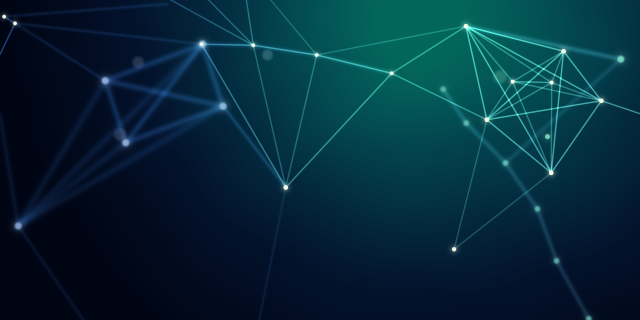
Write a WebGL 1 fragment shader that draws this background.

```glsl
precision highp float;
uniform vec2 u_resolution;

const float TAU = 6.28319;
const vec3 GREEN = vec3(0.01, 0.40, 0.36);
const vec3 TEAL = vec3(0.01, 0.25, 0.30);
const vec3 OCEAN = vec3(0.01, 0.16, 0.24);
const vec3 NAVY = vec3(0.01, 0.07, 0.17);
const vec3 NIGHT = vec3(0.00, 0.02, 0.08);
const vec3 MINT = vec3(0.50, 0.88, 0.78);
const vec3 AZURE = vec3(0.16, 0.36, 0.60);
const vec3 CREAM = vec3(0.95, 0.98, 0.90);

float ramp(float a, float b, float x) { return clamp((x - a) / (b - a), 0.0, 1.0); }

float segment(vec2 p, vec2 a, vec2 b) {
  vec2 ab = b - a;
  return length(p - a - ab * clamp(dot(p - a, ab) / dot(ab, ab), 0.0, 1.0));
}

float link(vec2 p, vec2 a, vec2 b, float px) {
  return 1.0 - smoothstep(0.0, 0.0012 + px, segment(p, a, b));
}

float beam(vec2 p, vec2 a, vec2 b, float width) {
  float d = segment(p, a, b) / width;
  return exp(-d * d);
}

float node(vec2 p, vec2 c, float r, float px) {
  float d = length(p - c);
  return 1.0 - smoothstep(r - px * 0.5, r + px, d) + 0.3 * exp(-d * d / (r * r * 5.0));
}

float bokeh(vec2 p, vec2 c, float r) { return 1.0 - smoothstep(r * 0.5, r * 1.2, length(p - c)); }

// Node positions of the four groups
vec2 ringNode(float i) {
  float a = TAU * i / 5.0;
  float angle = 2.36 - a - 0.084 * cos(a - 0.52) + 0.063 * cos(2.0 * a + 0.588);
  float radius = 0.219 + 0.015 * cos(a + 0.41) + 0.072 * cos(2.0 * a - 0.196);
  return vec2(1.667, 0.70) + radius * vec2(cos(angle), sin(angle));
}

vec2 quadNode(float i) {
  float a = TAU * i / 4.0;
  return vec2(0.513, 0.708) + cos(a) * vec2(0.184, -0.04) + sin(a) * vec2(0.12, 0.154);
}

vec2 archNode(float t) {
  return mix(vec2(0.63, 0.862), vec2(1.224, 0.771), t) + vec2(-0.042, 0.031) * sin(t * TAU * 0.5);
}

vec2 trailNode(float i) {
  return vec2(1.385 + 0.0927 * i - 0.021 * sin(1.8 * i), 0.721 - 0.0964 * i - 0.0094 * i * i);
}

// Radial glow with drifting haze
vec3 backdrop(vec2 p) {
  vec2 q = p - vec2(1.31, 0.93);
  q.x *= q.x < 0.0 ? 1.15 : 0.95;
  float haze = sin(p.x * 7.0 + 2.0 * sin(p.y * 5.0)) * sin(p.y * 9.0 + 1.5 * sin(p.x * 4.0));
  float d = length(q * vec2(1.0, 1.2)) + 0.025 * haze;
  vec3 c = mix(GREEN, TEAL, ramp(0.15, 0.52, d));
  c = mix(c, OCEAN, ramp(0.52, 0.74, d));
  c = mix(c, NAVY, ramp(0.74, 1.02, d));
  return mix(c, NIGHT, ramp(1.02, 1.45, d));
}

void main() {
  float px = 1.0 / u_resolution.y;
  vec2 p = gl_FragCoord.xy * px;
  float lines = 0.0, beams = 0.0, dots = 0.0, blurs = 0.0;

  // Right cluster: a fully linked ring with two inner nodes
  vec2 innerA = vec2(1.602, 0.745), innerB = vec2(1.724, 0.742);
  for (int i = 0; i < 5; i++) {
    vec2 a = ringNode(float(i));
    for (int j = 1; j < 5; j++) {
      if (j > i) lines += 0.5 * link(p, a, ringNode(float(j)), px);
    }
    lines += 0.3 * (link(p, a, innerA, px) + link(p, a, innerB, px));
    dots += node(p, a, 0.006, px);
  }
  lines += 0.4 * link(p, innerA, innerB, px);
  dots += node(p, innerA, 0.005, px) + node(p, innerB, 0.005, px);

  // Left cluster: soft crossing beams gathered at a low corner node
  vec2 corner = vec2(0.057, 0.294);
  for (int i = 0; i < 4; i++) {
    vec2 a = quadNode(float(i));
    for (int j = 1; j < 4; j++) {
      if (j > i) beams += 0.32 * beam(p, a, quadNode(float(j)), 0.010);
    }
    beams += 0.17 * beam(p, a, corner, 0.012);
    blurs += 0.7 * node(p, a, 0.009, px * 2.0);
  }
  blurs += 0.6 * node(p, corner, 0.009, px * 2.0);
  beams += 0.15 * (beam(p, corner, vec2(0.26, 0.0), 0.006) + beam(p, corner, vec2(0.0, 0.64), 0.008));

  // Central fan hanging from an arched chain
  vec2 hub = vec2(0.893, 0.414);
  for (int i = 0; i < 4; i++) {
    float t = float(i) / 3.0;
    vec2 a = archNode(t);
    lines += mix(0.18, 0.4, abs(2.0 * t - 1.0)) * link(p, hub, a, px);
    if (i < 3) {
      vec2 next = archNode(t + 1.0 / 3.0);
      lines += 0.35 * link(p, a, next, px);
      beams += 0.25 * beam(p, a, next, 0.007);
      lines += 0.3 * link(p, archNode(1.0 / 3.0), vec2(0.534 + 0.118 * float(i), 1.0), px);
    }
    dots += 0.8 * node(p, a, 0.005, px);
  }
  dots += node(p, hub, 0.006, px);
  beams += 0.3 * beam(p, hub, quadNode(0.0), 0.006) + 0.15 * beam(p, hub, vec2(0.81, 0.0), 0.004);
  lines += 0.35 * (link(p, archNode(1.0), ringNode(0.0), px) + link(p, archNode(1.0), ringNode(4.0), px));
  lines += 0.2 * (link(p, archNode(0.667), ringNode(0.0), px) + link(p, archNode(0.667), vec2(0.846, 1.0), px));

  // Blurred trail descending to the right
  for (int i = 0; i < 6; i++) {
    vec2 a = trailNode(float(i));
    beams += 0.3 * beam(p, a, trailNode(float(i) + 1.0), 0.008);
    blurs += 0.45 * node(p, a, 0.007, px * 2.0);
  }

  // Outlying nodes and their links
  vec2 low = vec2(1.419, 0.221), far = vec2(1.94, 0.815), edge = vec2(0.013, 0.948), pair = vec2(0.047, 0.927);
  lines += 0.22 * (link(p, low, ringNode(4.0), px) + link(p, low, ringNode(3.0), px));
  lines += 0.45 * (link(p, ringNode(2.0), vec2(2.02, 0.638), px) + link(p, edge, pair, px) + link(p, pair, vec2(0.0, 0.83), px));
  beams += 0.4 * beam(p, far, ringNode(0.0), 0.008) + 0.2 * beam(p, trailNode(2.0), far, 0.008);
  beams += 0.2 * (beam(p, pair, quadNode(1.0), 0.005) + beam(p, pair, quadNode(2.0), 0.005) + beam(p, edge, vec2(0.52, 0.987), 0.005));
  dots += 0.8 * (node(p, low, 0.006, px) + node(p, edge, 0.005, px) + node(p, pair, 0.005, px));
  blurs += 0.7 * (node(p, far, 0.009, px * 2.0) + node(p, vec2(1.711, 0.573), 0.007, px));
  blurs += 0.28 * (bokeh(p, vec2(1.563, 0.76), 0.024) + bokeh(p, vec2(0.836, 0.828), 0.019));
  blurs += 0.22 * (bokeh(p, vec2(0.432, 0.805), 0.021) + bokeh(p, vec2(0.375, 0.58), 0.022));

  // Cool blue on the left, mint on the right
  float side = smoothstep(0.3, 1.5, p.x);
  vec3 color = backdrop(p) + beams * mix(AZURE, MINT * 0.5, side * 0.7);
  color += lines * mix(AZURE * 1.5, MINT, smoothstep(0.2, 1.0, p.x));
  color = mix(color, mix(vec3(0.60, 0.68, 0.82), MINT, side), min(blurs, 0.9));
  gl_FragColor = vec4(mix(color, CREAM, min(dots, 1.0)), 1.0);
}
```
